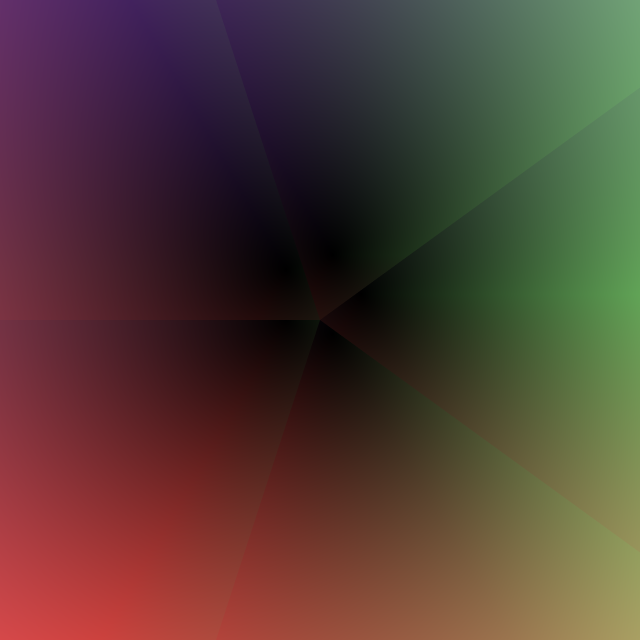
Reproduce this background procedurally as a Shadertoy shader.

```glsl
// A dark colour wheel split into five wedges that meet at the centre.
// Each wedge shifts the wheel outward along its own bisector, so hue and
// brightness (a cone rising from black) break softly along the seams.

#define WEDGES 5.0
#define WEDGE_SHIFT 0.13
#define WHEEL_CENTER vec2(0.0, 0.08)
#define FALLOFF 0.08
#define SAMPLES 3

const float TAU = 6.2831853;

// Six hues, spaced evenly counterclockwise from the right
const vec3 HUES[6] = vec3[6](
    vec3(0.465, 0.785, 0.415),  // green
    vec3(0.375, 0.480, 0.430),  // grey teal
    vec3(0.290, 0.150, 0.410),  // violet
    vec3(0.535, 0.235, 0.320),  // plum
    vec3(0.775, 0.250, 0.235),  // red
    vec3(0.610, 0.460, 0.310)   // ochre
);

// Blend linearly between neighbouring hues around the circle
vec3 hueAt(float angle) {
    float turn = fract(angle / TAU) * 6.0;
    int i = int(turn) % 6;
    return mix(HUES[i], HUES[(i + 1) % 6], fract(turn));
}

// Shift the point by the offset of the wedge that contains it
vec2 shiftByWedge(vec2 p) {
    float wedgeAngle = TAU / WEDGES;
    float bisector = round(atan(p.y, p.x) / wedgeAngle) * wedgeAngle;
    return p - WHEEL_CENTER - WEDGE_SHIFT * vec2(cos(bisector), sin(bisector));
}

vec3 wheelColor(vec2 p) {
    vec2 q = shiftByWedge(p);
    float radius = length(q);
    float brightness = radius * (1.0 - FALLOFF * radius * radius);
    return hueAt(atan(q.y, q.x + 1e-6)) * brightness;
}

void mainImage(out vec4 fragColor, in vec2 fragCoord) {
    // Average a small grid of samples to smooth the seams
    vec3 color = vec3(0.0);
    for (int j = 0; j < SAMPLES; j++) {
        for (int i = 0; i < SAMPLES; i++) {
            vec2 jitter = (vec2(i, j) + 0.5) / float(SAMPLES) - 0.5;
            vec2 p = 2.0 * (fragCoord + jitter) / iResolution.xy - 1.0;
            color += wheelColor(p);
        }
    }
    fragColor = vec4(color / float(SAMPLES * SAMPLES), 1.0);
}
```
